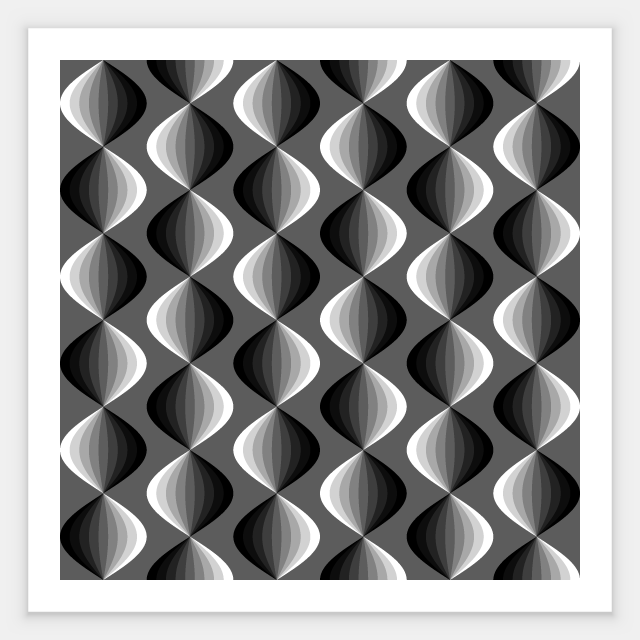
Write a Shadertoy shader that draws this pattern.

```glsl
// Framed print of six columns of sine-shaped striped beads, in alternating grey ramps.
const float PI = 3.14159265;
const float REPEATS = 6.0;        // columns across and beads down
const float STRIPES = 9.0;        // tone bands in each bead
const float TONE_GAMMA = 1.45;    // curve of the grey ramp
const float BEAD_RADIUS = 0.5;    // widest half width, in cells
const float PRINT_HALF = 0.40625; // half size of the printed area
const float MAT_HALF = 0.4557;    // half size of the white mat
const float SHADOW_DROP = 0.004;
const float SHADOW_WIDTH = 0.008;
const float SHADOW_DEPTH = 0.16;
const vec3 GROUND = vec3(0.36);
const vec3 MAT = vec3(1.0);
const vec3 WALL = vec3(0.94);
const int SAMPLES = 4;            // supersampling grid per axis

float squareDistance(vec2 p, float halfSize) {
    vec2 d = abs(p) - halfSize;
    return length(max(d, 0.0)) + min(max(d.x, d.y), 0.0);
}

// Cell coordinates run rightwards and downwards from the top left.
vec3 beadPattern(vec2 cell) {
    float column = floor(cell.x);
    float across = fract(cell.x) - 0.5;
    float down = cell.y - 0.5 * mod(column, 2.0);
    float halfWidth = BEAD_RADIUS * abs(sin(PI * down));
    if (abs(across) >= halfWidth) return GROUND;

    // Stripes follow the outline and pinch together at the nodes
    float side = 0.5 + 0.5 * across / halfWidth;
    float band = min(floor(side * STRIPES), STRIPES - 1.0);
    float ramp = band / (STRIPES - 1.0);
    bool lightLeft = mod(floor(down), 2.0) < 0.5;
    return vec3(pow(lightLeft ? 1.0 - ramp : ramp, TONE_GAMMA));
}

vec3 scene(vec2 p) {
    if (squareDistance(p, PRINT_HALF) < 0.0) {
        vec2 unit = vec2(p.x, -p.y) / (2.0 * PRINT_HALF) + 0.5;
        return beadPattern(unit * REPEATS);
    }
    if (squareDistance(p, MAT_HALF) < 0.0) return MAT;

    // Soft shadow on the wall, gone before the canvas edge
    float gap = max(squareDistance(p + vec2(0.0, SHADOW_DROP), MAT_HALF), 0.0);
    float edgeFade = smoothstep(0.5, 0.48, max(abs(p.x), abs(p.y)));
    return WALL * (1.0 - SHADOW_DEPTH * exp(-gap / SHADOW_WIDTH) * edgeFade);
}

void mainImage(out vec4 fragColor, in vec2 fragCoord) {
    vec3 sum = vec3(0.0);
    for (int j = 0; j < SAMPLES; j++) {
        for (int i = 0; i < SAMPLES; i++) {
            vec2 offset = (vec2(i, j) + 0.5) / float(SAMPLES) - 0.5;
            sum += scene((fragCoord + offset) / iResolution.xy - 0.5);
        }
    }
    fragColor = vec4(sum / float(SAMPLES * SAMPLES), 1.0);
}
```
